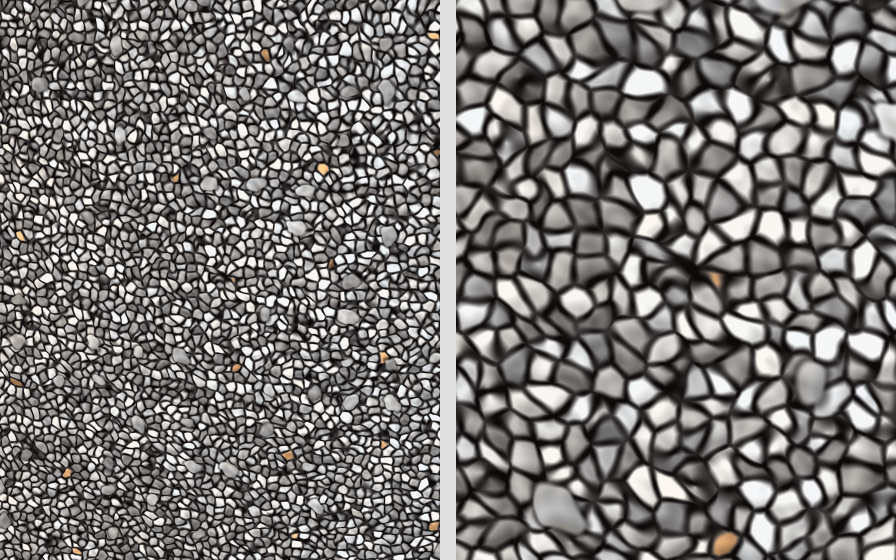
Left: the whole. Right: its middle third, enlarged.
A WebGL 1 fragment shader for this texture:

```glsl
precision highp float;
// Loose grey gravel, coarse at the upper right and finer toward the lower left.
// Stretched, randomly turned Voronoi cells form the grains; dark gaps, slanted
// facets, gradient noise and a sparse layer of bigger stones finish the surface.
uniform vec2 u_resolution;

vec2 hash2(vec2 p) {
  vec2 k = vec2(dot(p, vec2(127.1, 311.7)), dot(p, vec2(269.5, 183.3)));
  return fract(sin(k) * 43758.545);
}

float gradientDot(vec2 cell, vec2 corner, vec2 f) {
  float a = 6.2832 * hash2(cell + corner).x;
  return dot(vec2(cos(a), sin(a)), f - corner);
}

float gradientNoise(vec2 p) {
  vec2 i = floor(p), f = fract(p);
  vec2 u = f * f * f * (f * (f * 6.0 - 15.0) + 10.0);
  float low = mix(gradientDot(i, vec2(0.0), f), gradientDot(i, vec2(1.0, 0.0), f), u.x);
  float high = mix(gradientDot(i, vec2(0.0, 1.0), f), gradientDot(i, vec2(1.0), f), u.x);
  return mix(low, high, u.y);
}

vec2 turn(vec2 v, float a) {
  float c = cos(a), s = sin(a);
  return vec2(c * v.x + s * v.y, c * v.y - s * v.x);
}

// Returns the gap distance, the offset from the grain centre and fills its id.
vec3 grains(vec2 p, out vec2 id) {
  vec2 home = floor(p), offset = vec2(0.0);
  float nearest = 9.0, second = 9.0;
  id = home;
  for (int y = -2; y <= 2; y++) {
    for (int x = -2; x <= 2; x++) {
      vec2 cell = home + vec2(float(x), float(y));
      vec2 shape = hash2(cell + 41.3);
      vec2 v = p - cell - 0.05 - 0.9 * hash2(cell);
      float stretch = 1.0 + 0.5 * shape.y;
      float d = length(turn(v, 3.1416 * shape.x) * vec2(1.0 / stretch, stretch));
      if (d < nearest) {
        second = nearest;
        nearest = d;
        offset = v;
        id = cell;
      } else {
        second = min(second, d);
      }
    }
  }
  return vec3(second - nearest, offset);
}

// Signed distance to a sparse big stone, in grain units; z holds its tone.
vec3 bigStone(vec2 p) {
  vec2 cell = floor(p / 4.5);
  vec2 pick = hash2(cell + 7.7), size = hash2(cell + 19.1);
  vec2 v = (fract(p / 4.5) - 0.35 - 0.3 * hash2(cell + 3.9)) * 4.5;
  vec2 r = turn(v, 3.1416 * size.x) * vec2(0.85, 1.2);
  float d = length(r) - mix(0.55, 0.95, size.y) + 0.35 * gradientNoise(p * 1.1 + 5.0);
  return vec3(pick.x < 0.38 ? d : 9.0, v.y - v.x, pick.y);
}

void main() {
  vec2 uv = gl_FragCoord.xy / u_resolution;
  vec2 p = gl_FragCoord.xy / u_resolution.y;

  // Grain density grows with the distance from the upper right corner.
  vec2 away = p - vec2(u_resolution.x / u_resolution.y, 1.0);
  vec2 q = away * (47.0 + 13.0 * length(away)) + 200.0;
  q += 0.22 * vec2(gradientNoise(q * 0.9), gradientNoise(q * 0.9 + 37.0));

  // Small grains: random tone, light from the upper left, dark gaps.
  vec2 id;
  vec3 grain = grains(q, id);
  vec2 kind = hash2(id + 73.9);
  float body = smoothstep(0.02, 0.46, grain.x);
  float facet = 0.2 * dot(grain.yz, vec2(-0.6, 0.8));
  float tone = body * (0.42 + 0.62 * kind.x + facet) + 0.06;
  tone += 0.26 * gradientNoise(q * 1.6 + 11.0);

  // Bigger stones lie on top with a soft shadow around them.
  vec3 stone = bigStone(q);
  float cover = 1.0 - smoothstep(-0.16, 0.12, stone.x);
  float shadow = 1.0 - smoothstep(0.0, 0.4, stone.x);
  float face = 0.55 + 0.32 * stone.z + 0.1 * stone.y + 0.22 * gradientNoise(q * 1.3);
  tone = mix(tone * (1.0 - 0.6 * shadow), face, cover);

  // Broad light: brighter at the right, patchy, dimmer in the lower left.
  tone *= 0.98 + 0.1 * (uv.x - 0.5) + 0.04 * uv.y + 0.16 * gradientNoise(p * 5.0 + 2.0);
  tone = clamp(tone, 0.0, 1.0);

  // Warm blacks to neutral whites, with faint tints and rare ochre grains.
  vec3 color = mix(vec3(0.055, 0.038, 0.036), vec3(0.97, 0.968, 0.96), tone);
  float warmth = 0.035 * (kind.y - 0.5) + 0.02 * (0.6 - uv.x);
  color += vec3(1.0, 0.1, -1.0) * warmth * tone;
  float ochre = step(0.996, kind.y) * body * (1.0 - cover);
  color = mix(color, color * vec3(1.1, 0.85, 0.6), ochre);
  gl_FragColor = vec4(color, 1.0);
}
```
